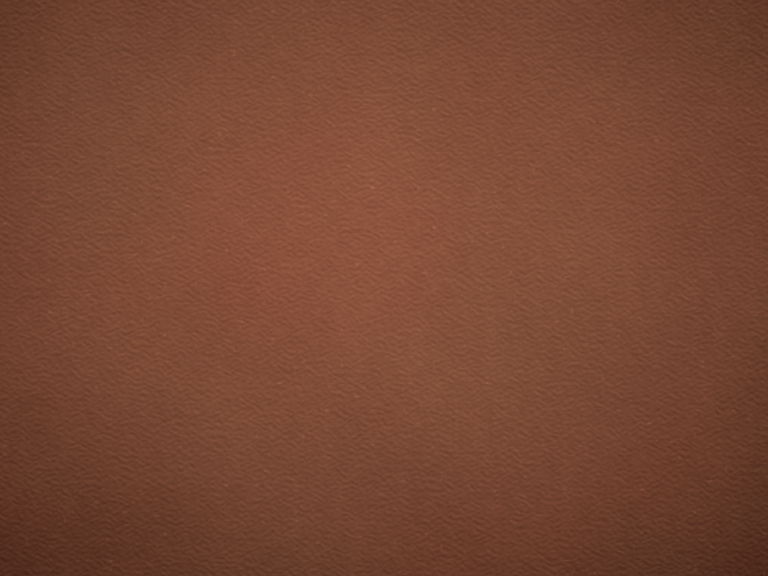
This texture is drawn by a WebGL 2 fragment shader. Its source:

```glsl
#version 300 es
precision highp float;
// Warm brown textured paper: a fine, woven-looking grain lit from above,
// built from embossed gradient noise over crossed diagonal ribs, with
// sparse pale fibres, soft mottling and a darkened border.
uniform vec2 u_resolution;
out vec4 fragColor;

vec2 gradientAt(vec2 cell) {
  vec3 h = fract(cell.xyx * vec3(0.1031, 0.1030, 0.0973));
  h += dot(h, h.yzx + 33.33);
  float angle = 6.2832 * fract((h.x + h.y) * h.z);
  return vec2(cos(angle), sin(angle));
}

float gradientNoise(vec2 p) {
  vec2 i = floor(p), f = p - i;
  vec2 w = f * f * f * (f * (f * 6.0 - 15.0) + 10.0);
  float a = dot(gradientAt(i), f);
  float b = dot(gradientAt(i + vec2(1, 0)), f - vec2(1, 0));
  float c = dot(gradientAt(i + vec2(0, 1)), f - vec2(0, 1));
  float d = dot(gradientAt(i + vec2(1, 1)), f - vec2(1, 1));
  return mix(mix(a, b, w.x), mix(c, d, w.x), w.y);
}

float mottle(vec2 p) {
  float sum = 0.0, amplitude = 1.0;
  for (int k = 0; k < 4; k++) {
    sum += amplitude * gradientNoise(p);
    p = mat2(1.6, 1.2, -1.2, 1.6) * p + 7.3;
    amplitude *= 0.55;
  }
  return sum;
}

// Paper relief: irregular grains plus ribs that switch diagonal by patch
float relief(vec2 p) {
  float grains = gradientNoise(p * vec2(95.0, 140.0) + 11.0);
  vec2 bend = p + 0.006 * vec2(gradientNoise(p * 45.0), gradientNoise(p * 45.0 + 31.0));
  float rising = sin(dot(bend, vec2(-330.0, 560.0)));
  float falling = sin(dot(bend, vec2(330.0, 560.0)));
  float side = smoothstep(-0.25, 0.25, gradientNoise(p * 55.0 + 5.0));
  return grains + 0.22 * mix(rising, falling, side);
}

void main() {
  vec2 uv = gl_FragCoord.xy / u_resolution;
  vec2 p = gl_FragCoord.xy / u_resolution.y;

  // Broad light, brightest a little above the centre
  vec2 away = uv - vec2(0.49, 0.60);
  float tone = 0.99 - 2.2 * away.x * away.x - 2.1 * away.y * away.y;
  tone += 0.10 * mottle(p * 4.0 + 2.0) + 0.09 * gradientNoise(p * 38.0);

  // Relief lit from above, with finer tooth on top
  float slope = relief(p) - relief(p + vec2(0.0012, 0.0030));
  tone += 0.26 * slope + 0.10 * gradientNoise(p * 185.0 + 3.0);

  // Sparse pale fibres
  float fibre = gradientNoise(p * vec2(75.0, 130.0) + 57.0);
  tone += 0.28 * smoothstep(0.36, 0.60, fibre);

  vec3 color = mix(vec3(0.36, 0.20, 0.14), vec3(0.54, 0.33, 0.24), tone);

  // Faint drift between redder and more olive browns
  float red = exp(-14.0 * dot(away + vec2(0.03, -0.06), away + vec2(0.03, -0.06)));
  float drift = 0.6 * red - 0.15 + 0.5 * mottle(p * 3.0 + 19.0);
  color += drift * vec3(0.016, -0.012, -0.006);

  fragColor = vec4(clamp(color, 0.0, 1.0), 1.0);
}
```
